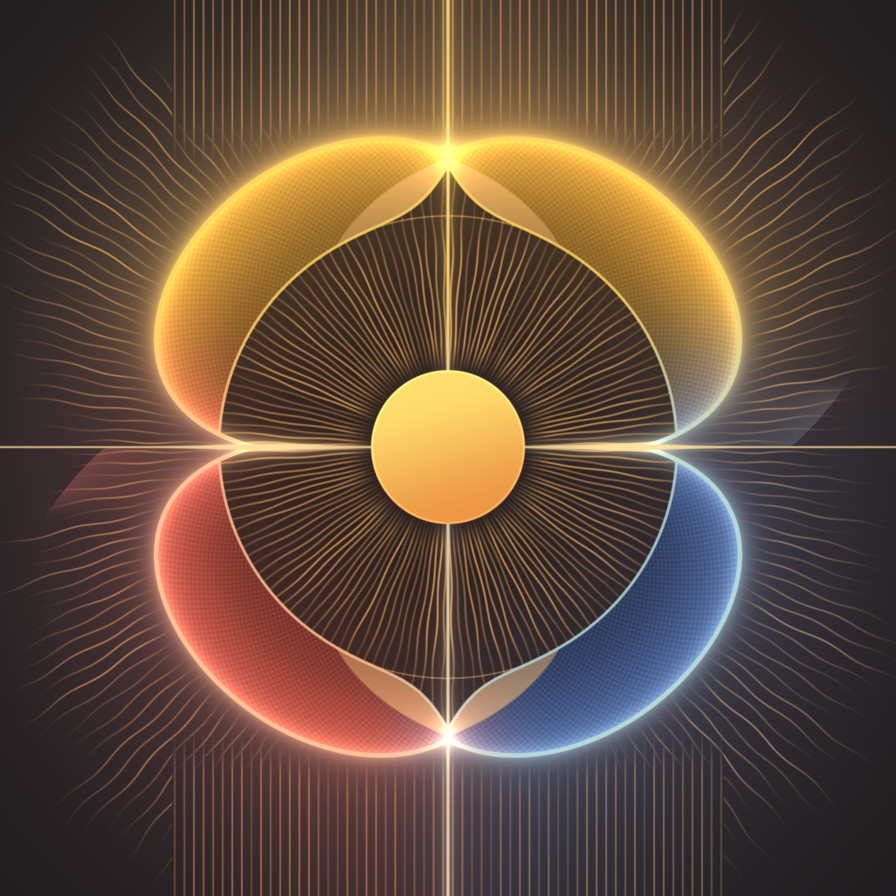
This background is drawn by a Shadertoy shader. Its source:

```glsl
const float TAU = 6.2831853;
const vec2 CENTER = vec2(0.5, 0.501);
const float SUN_RADIUS = 0.086;
const float LOBE_RADIUS = 0.3724;
const float INNER_RADIUS = 0.2555;
const float SIDE_NOTCH = 0.156, SIDE_FALL = 0.192;
const float TIP_NOTCH = 0.0456, TIP_FALL = 0.26;
const float NECK_HEIGHT = 0.06, NECK_FALL = 0.105;
const float FOLD_ANGLE = 0.51;
const float INNER_RAYS = 144.0, OUTER_RAYS = 190.0;
const float STRIPE_GAP = 0.0107, STRIPE_EXTENT = 0.308;

const vec3 NIGHT = vec3(0.165, 0.143, 0.153);
const vec3 HOLLOW = vec3(0.15, 0.115, 0.11);
const vec3 GOLD = vec3(0.86, 0.62, 0.24);
const vec3 ROSE = vec3(0.76, 0.33, 0.28);
const vec3 BLUE = vec3(0.29, 0.38, 0.58);
const vec3 RAY_GOLD = vec3(0.88, 0.63, 0.34);
const vec3 CREAM = vec3(1.0, 0.88, 0.62);
const vec3 RIM_GOLD = vec3(1.0, 0.84, 0.38);
const vec3 RIM_ROSE = vec3(1.0, 0.76, 0.58);
const vec3 RIM_BLUE = vec3(0.70, 0.85, 0.85);
const vec3 SUN_TOP = vec3(1.0, 0.87, 0.43);
const vec3 SUN_LOW = vec3(0.93, 0.59, 0.27);

float hash(float n) { return fract(sin(n * 91.345) * 4758.54); }

// Antialiased coverage of a shape whose signed distance is d
float cover(float d, float px) { return 1.0 - smoothstep(-px, px, d); }

float stroke(float d, float halfWidth, float px) {
    return 1.0 - smoothstep(max(halfWidth - px, 0.0), halfWidth + px, abs(d));
}

// Radial lines of uneven strength and slight waviness
float rays(float angle, float r, float count, float halfWidth, float px) {
    float turn = angle / TAU * count;
    float id = floor(turn);
    float wave = 0.12 * sin(r * 70.0 + hash(id) * TAU);
    float d = (fract(turn) - 0.5 + wave) * TAU / count * r;
    return stroke(d, halfWidth, px) * mix(0.4, 1.0, hash(id + 7.0));
}

// Blend of three colours: upper, lower left, lower right
vec3 regional(vec2 p, vec3 top, vec3 left, vec3 right) {
    vec3 low = mix(left, right, smoothstep(-0.12, 0.12, p.x));
    return mix(low, top, smoothstep(-0.06, 0.22, p.y));
}

void mainImage(out vec4 fragColor, in vec2 fragCoord) {
    float px = 1.0 / min(iResolution.x, iResolution.y);
    vec2 p = (fragCoord - 0.5 * iResolution.xy) * px + 0.5 - CENTER;
    vec2 a = abs(p);
    float r = length(p);
    float angle = atan(p.y, p.x);
    float fromSide = atan(a.y, max(a.x, 1e-5));
    float fromTip = TAU * 0.25 - fromSide;

    // Lobe outline and petal inner edge as polar curves
    float sideDip = SIDE_NOTCH * exp(-fromSide / SIDE_FALL);
    float tipDip = TIP_NOTCH * exp(-fromTip / TIP_FALL);
    float slope = (sideDip / SIDE_FALL - tipDip / TIP_FALL) / max(r, 0.1);
    float outer = (r - LOBE_RADIUS + sideDip + tipDip) / sqrt(1.0 + slope * slope);
    float neck = NECK_HEIGHT * exp(-fromTip / NECK_FALL);
    float neckSlope = neck / NECK_FALL / max(r, 0.1);
    float inner = (r - INNER_RADIUS - neck) / sqrt(1.0 + neckSlope * neckSlope);
    float lobe = cover(outer, px);
    float petal = lobe * cover(-inner, px);

    vec3 tint = regional(p, GOLD, ROSE, BLUE);
    vec3 rimTint = regional(p, RIM_GOLD, RIM_ROSE, RIM_BLUE);
    float upper = smoothstep(-0.1, 0.3, p.y);

    // Backdrop with coloured haze around the lobes
    float outside = max(outer, 0.0);
    vec3 color = NIGHT * (1.05 - 0.25 * smoothstep(0.4, 0.7, r));
    color += tint * mix(0.30, 0.42, upper) * exp(-outside / 0.07);
    color += tint * 0.13 * exp(-a.x * a.x / 0.04) * smoothstep(0.25, 0.4, a.y);

    // Curved wisps beside the horizontal axis
    vec2 w = p.x < 0.0 ? -p : p;
    float wispEdge = 0.38 + 0.065 * pow(max(w.y, 0.0) / 0.07, 0.8) - w.x;
    float wisp = cover(-wispEdge, px) * cover(-w.y, px) * exp(-max(wispEdge, 0.0) / 0.06);
    color += tint * 0.26 * wisp * (1.0 - smoothstep(0.045, 0.085, w.y));

    // Outer rays and vertical stripes
    float column = cover(a.x - STRIPE_EXTENT, px) * smoothstep(0.31, 0.37, a.y);
    float id = floor(angle / TAU * OUTER_RAYS);
    float reach = mix(0.45, 0.60, sin(2.0 * fromSide)) - 0.07 * hash(id + 3.0);
    float outerRays = rays(angle, r, OUTER_RAYS, 0.0009, px);
    outerRays *= (1.0 - smoothstep(reach - 0.10, reach + 0.02, r)) * (1.0 - column);
    float stripeCell = a.x / STRIPE_GAP;
    float stripeGain = mix(0.35, 0.8, hash(floor(stripeCell) + 20.0));
    float stripes = stroke((fract(stripeCell) - 0.5) * STRIPE_GAP, 0.0009, px) * column * stripeGain;
    vec3 lineTint = mix(RAY_GOLD, tint + 0.12, 0.35);
    color = mix(color, lineTint, 0.75 * max(outerRays, stripes) * smoothstep(0.0, 0.05, outside));

    // Dark hollow with fine rays
    vec3 hollow = HOLLOW + tint * (0.04 + 0.09 * smoothstep(0.12, 0.27, r));
    float innerRays = rays(angle, r, INNER_RAYS, 0.0011, px) * smoothstep(0.08, 0.12, r);
    hollow = mix(hollow, RAY_GOLD, 0.8 * innerRays * (1.0 - 0.6 * smoothstep(0.2, 0.27, r)));
    hollow += RAY_GOLD * 0.35 * stroke(r - 0.258, 0.0008, px) * cover(fromTip - 0.3, 0.02);
    color = mix(color, hollow, lobe);

    // Translucent petals with a fine weave and a pale folded neck
    float weave = sin(r * 900.0 + fromSide * 60.0) * sin(fromSide * 260.0 - r * 300.0);
    vec3 skin = tint * mix(0.66, 1.02, smoothstep(-0.11, 0.0, outer));
    skin += 0.035 * weave;
    float foldRadius = INNER_RADIUS + 0.067 * pow(max(1.0 - fromTip / FOLD_ANGLE, 0.0), 0.9);
    float fold = cover(r - foldRadius, px * 1.5) * cover(fromTip - FOLD_ANGLE, px);
    vec3 foldTint = mix(tint, vec3(0.96, 0.73, 0.46), 0.7);
    skin = mix(skin, foldTint * mix(0.8, 1.05, smoothstep(0.22, 0.33, a.y)), 0.85 * fold);
    color = mix(color, skin, petal);

    // Bright outlines
    color += rimTint * 0.42 * exp(-abs(outer) / 0.011);
    color = mix(color, rimTint, stroke(outer, 0.0025, px));
    color = mix(color, rimTint, 0.85 * stroke(inner, 0.0016, px) * lobe);

    // Axes and flares at the notches
    float flare = exp(-pow((a.x - 0.2) / 0.07, 2.0));
    color += CREAM * flare * 0.6 * exp(-a.y / 0.006);
    color = mix(color, CREAM, stroke(p.y, 0.0011 + 0.0025 * flare, px) * mix(0.75, 1.0, flare));
    color += rimTint * 0.25 * exp(-a.x / 0.007);
    color = mix(color, mix(rimTint, CREAM, 0.4), 0.9 * stroke(p.x, 0.0017, px));
    color += rimTint * 0.5 * exp(-length(a - vec2(0.0, 0.326)) / 0.018);

    // Central sun
    float shade = smoothstep(-0.09, 0.075, p.y - 0.3 * p.x);
    vec3 sun = mix(SUN_LOW, SUN_TOP, shade);
    sun += 0.12 * stroke(r - SUN_RADIUS + 0.0015, 0.001, px);
    color = mix(color, sun, cover(r - SUN_RADIUS, px));

    fragColor = vec4(clamp(color, 0.0, 1.0), 1.0);
}
```
